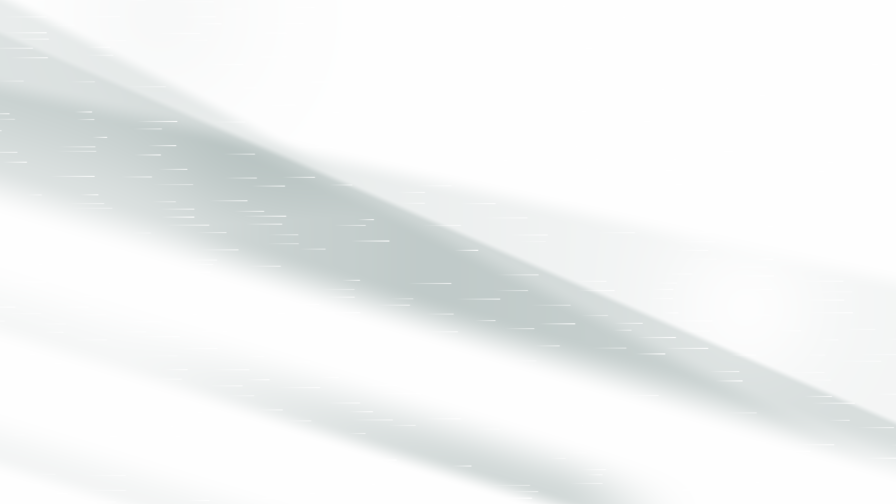
Reproduce this background procedurally as a WebGL 2 fragment shader.

```glsl
#version 300 es
precision highp float;
// Pale folded sheets crossing a white field, with fine horizontal streaks.
// Each sheet is a soft half-plane; their shades add up and are tinted,
// then hashed cells lay bright, tapering dashes over the grey.

uniform vec2 u_resolution;
out vec4 outColor;

const vec3 PAPER = vec3(0.995);
const vec3 SHADE_TINT = vec3(1.0, 0.84, 0.86);

float hash(vec2 p) {
    return fract(sin(dot(p, vec2(127.1, 311.7))) * 43758.5453);
}

// Vertical depth of p under a falling line; positive is below it.
float depthBelow(vec2 p, float height, float slope) {
    return height - slope * p.x - p.y;
}

float softSpot(vec2 p, vec2 center, float radius) {
    vec2 d = (p - center) / radius;
    return exp(-dot(d, d));
}

// Ridge with a long fade above its crest and a short one below.
float ridge(float depth, float rise, float fall) {
    return smoothstep(-rise, 0.0, depth) * (1.0 - smoothstep(0.0, fall, depth));
}

// Overlapping sheets of the broad diagonal band.
float bandShade(vec2 p) {
    float upper = depthBelow(p, 1.014, 0.52);
    float crease = depthBelow(p, 0.935, 0.435);
    float flat_ = depthBelow(p, 0.837, 0.218);
    float inner = min(crease, depthBelow(p, 0.998, 0.52));
    float aboveBase = -depthBelow(p, 0.602, 0.30);

    float upperSheet = 0.08 * smoothstep(-0.012, 0.025, upper)
                     * (1.0 - smoothstep(0.4, 0.75, p.x));
    float creaseSheet = mix(0.05, 0.11, smoothstep(0.1, 0.9, p.x))
                      * smoothstep(-0.007, 0.009, crease);
    float flatSheet = mix(0.08, 0.04, smoothstep(0.5, 1.5, p.x))
                    * smoothstep(-0.015, 0.035, flat_)
                    * (1.0 - 0.9 * softSpot(p, vec2(1.48, 0.39), 0.17));
    float innerSheet = 0.065 * smoothstep(0.2, 0.7, p.x)
                     * smoothstep(-0.01, 0.04, inner);

    float body = max(smoothstep(0.0, 0.25, aboveBase), smoothstep(0.2, 0.9, p.x));
    float baseFade = smoothstep(-0.03, 0.07, aboveBase) * mix(0.55, 1.0, body);
    return (upperSheet + creaseSheet + flatSheet + innerSheet) * baseFade;
}

// Two fainter folds in the lower left.
float lowerShade(vec2 p) {
    float strength = mix(0.03, 0.17, smoothstep(0.2, 1.0, p.x))
                   * (1.0 - smoothstep(1.1, 1.4, p.x));
    float main_ = strength * ridge(depthBelow(p, 0.363, 0.31), 0.12, 0.045);
    float corner = 0.04 * ridge(depthBelow(p, 0.097, 0.31), 0.09, 0.04);
    return main_ + corner;
}

// One dash per chosen cell: faint tail on the left, bright head on the right.
float streaks(vec2 p, vec2 cellSize, float pixel) {
    float row = floor(p.y / cellSize.y);
    vec2 grid = p / cellSize + vec2(hash(vec2(row, 7.3)) * 9.0, 0.0);
    vec2 id = floor(grid);
    vec2 local = grid - id;
    float head = mix(0.6, 0.97, hash(id + 3.1));
    float len = mix(0.18, 0.55, hash(id + 8.7));
    float along = (local.x - head + len) / len;
    float edge = pixel / (cellSize.x * len);
    float taper = clamp(along, 0.0, 1.0) * (1.0 - smoothstep(1.0 - edge, 1.0 + edge, along));
    float offset = abs(local.y - mix(0.25, 0.75, hash(id + 5.9))) * cellSize.y;
    float line = 1.0 - smoothstep(0.0, 0.0012 + 0.6 * pixel, offset);
    float chosen = step(0.45, hash(id + 1.7));
    return chosen * taper * line * mix(0.4, 1.0, hash(id + 2.3));
}

void main() {
    float pixel = 1.0 / u_resolution.y;
    vec2 p = gl_FragCoord.xy * pixel;

    // Folds and a faint haze near the top left
    float shade = bandShade(p) + lowerShade(p);
    shade += 0.022 * softSpot(p, vec2(0.32, 0.97), 0.2);
    vec3 color = PAPER - shade * SHADE_TINT;

    // Bright dashes
    float dash = streaks(p, vec2(0.16, 0.016), pixel);
    color = mix(color, vec3(1.0), 0.9 * dash);

    outColor = vec4(color, 1.0);
}
```
